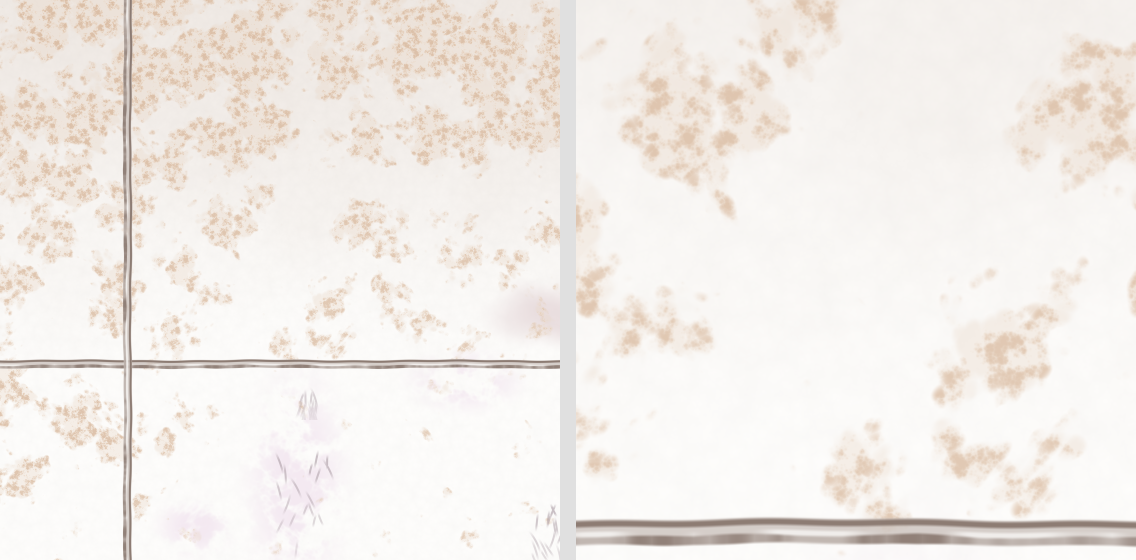
Left, the full canvas; right, a detail of the centre.
Give the GLSL for this texture, as a three.js fragment shader.

```glsl
// Pale stone tiles divided by one upright and one level joint, stained tan from the top.
// Layered cellular noise gives blotches and grain; joints are paired, broken lines;
// soft lilac smudges and looped short strokes wear the lower tiles.
varying vec2 vUv;

const vec2 CROSSING = vec2(0.228, 0.350);
const vec3 CHALK = vec3(0.988, 0.985, 0.979);
const vec3 STONE = vec3(0.935, 0.912, 0.893);
const vec3 SAND = vec3(0.915, 0.845, 0.780);
const vec3 RUST = vec3(0.820, 0.680, 0.565);
const vec3 LILAC = vec3(0.945, 0.890, 0.935);
const vec3 MAUVE = vec3(0.880, 0.815, 0.825);
const vec3 SCRATCH = vec3(0.690, 0.635, 0.665);
const vec3 GROUT = vec3(0.520, 0.450, 0.415);
const vec3 GROUT_CORE = vec3(0.810, 0.775, 0.755);

vec2 hash2(vec2 p) {
  p = vec2(dot(p, vec2(127.1, 311.7)), dot(p, vec2(269.5, 183.3)));
  return fract(sin(p) * 43758.5);
}

// Distance to the nearest scattered point
float cells(vec2 p) {
  vec2 home = floor(p);
  float nearest = 4.0;
  for (int y = -1; y <= 1; y++) {
    for (int x = -1; x <= 1; x++) {
      vec2 cell = home + vec2(float(x), float(y));
      vec2 d = cell + hash2(cell) - p;
      nearest = min(nearest, dot(d, d));
    }
  }
  return sqrt(nearest);
}

// Layered blobs, centred near 0.57
float cloud(vec2 p) {
  float sum = 0.0, weight = 0.5, total = 0.0;
  for (int i = 0; i < 4; i++) {
    sum += weight * (1.0 - cells(p));
    total += weight;
    weight *= 0.62;
    p = mat2(0.8, 0.6, -0.6, 0.8) * p * 2.1 + 7.3;
  }
  return sum / total;
}

vec2 warp(vec2 p, float amount) {
  return p + amount * (sin(p.yx * 23.0 + vec2(0.4, 2.1)) + 0.5 * sin(p.yx * 57.0 + p * 31.0));
}

float stroke(float offset, float halfWidth) {
  return 1.0 - smoothstep(halfWidth - 0.0012, halfWidth + 0.0012, abs(offset));
}

float smudge(vec2 p, vec2 centre, vec2 radius) {
  return 1.0 - smoothstep(0.2, 1.0, length((p - centre) / radius));
}

// Share of the surface that is stained
float stainCover(vec2 p) {
  float upper = mix(0.28, 0.85, smoothstep(0.34, 1.0, p.y)) + 0.12 * (1.0 - smoothstep(0.1, 0.6, p.x));
  float fade = 1.0 - smoothstep(0.20, 0.40, p.x);
  float lower = 0.66 * fade * smoothstep(0.02, 0.20, p.y);
  return mix(lower, upper, smoothstep(-0.004, 0.004, p.y - CROSSING.y));
}

// Two dark edges around a pale core, worn along their length
vec3 joint(vec3 base, float offset, float along, float seed) {
  float wear = cells(vec2(along * 22.0, seed));
  float fine = cells(vec2(along * 70.0, seed + 4.0));
  offset += 0.0008 * sin(along * 19.0 + seed) + 0.0005 * sin(along * 67.0);
  vec3 color = mix(base, GROUT_CORE, 0.85 * stroke(offset, 0.0075));
  color = mix(color, CHALK, 0.7 * stroke(offset + 0.0015, 0.0018) * smoothstep(0.3, 0.7, wear));
  color = mix(color, GROUT, 0.9 * stroke(offset - 0.0050, 0.0018));
  float lowerEdge = stroke(offset + 0.0048, 0.0017 + 0.0015 * (1.0 - wear));
  return mix(color, GROUT, lowerEdge * mix(0.85, 0.25, smoothstep(0.2, 0.8, wear * 0.6 + fine * 0.5)));
}

// Short slanted strokes scattered in a box
float scratches(vec2 p, vec2 centre, vec2 spread, float seed) {
  float marks = 0.0;
  for (int i = 0; i < 18; i++) {
    vec2 h = hash2(vec2(float(i), seed));
    vec2 k = hash2(vec2(seed, float(i) + 9.0));
    vec2 d = p - centre - spread * (h - 0.5);
    float angle = mix(-0.6, 0.5, k.x);
    d = mat2(cos(angle), sin(angle), -sin(angle), cos(angle)) * d;
    d.x += 12.0 * d.y * d.y * (k.y - 0.5);
    float taper = 1.0 - smoothstep(0.004, 0.012 + 0.014 * k.y, abs(d.y));
    marks = max(marks, taper * stroke(d.x, 0.0018) * mix(0.35, 0.9, h.y));
  }
  return marks;
}

void main() {
  vec2 p = vUv;
  vec2 bent = warp(p, 0.008);
  float grain = cloud(p * 46.0);

  // Stone, paler toward the bottom
  vec3 color = mix(CHALK, STONE, smoothstep(0.28, 1.0, p.y + 0.25 * (cloud(bent * 3.0) - 0.57)));
  color += 0.025 * (grain - 0.57);

  // Lilac and mauve smudges
  float ragged = smoothstep(0.46, 0.68, cloud(bent * 12.0 + 3.0));
  float lilac = max(smudge(p, vec2(0.53, 0.14), vec2(0.12, 0.26)), smudge(p, vec2(0.83, 0.32), vec2(0.13, 0.07)));
  lilac = max(lilac, smudge(p, vec2(0.35, 0.06), vec2(0.09, 0.07)));
  color = mix(color, LILAC, 0.75 * lilac * ragged);
  color = mix(color, MAUVE, 0.65 * smudge(bent, vec2(0.98, 0.435), vec2(0.14, 0.07)));

  // Tan blotches broken by grain, then rust flecks
  float cover = stainCover(p);
  float edge = mix(0.74, 0.43, cover);
  float blotch = smoothstep(edge, edge + 0.11, cloud(bent * 9.0));
  float speck = smoothstep(0.48, 0.70, grain);
  color = mix(color, SAND, blotch * (0.35 + 0.65 * speck));
  color = mix(color, RUST, 0.60 * blotch * smoothstep(0.58, 0.78, grain) * (0.4 + 0.6 * cover));

  // Scratches, then joints
  float marks = max(scratches(p, vec2(0.54, 0.10), vec2(0.10, 0.17), 3.0), scratches(p, vec2(0.98, 0.04), vec2(0.06, 0.10), 8.0));
  marks = max(marks, 0.7 * scratches(p, vec2(0.55, 0.27), vec2(0.03, 0.04), 5.0) * step(0.25, p.y));
  color = mix(color, SCRATCH, 0.75 * marks);
  color = joint(color, p.y - CROSSING.y, p.x, 2.0);
  color = joint(color, p.x - CROSSING.x, p.y, 6.0);
  gl_FragColor = vec4(clamp(color, 0.0, 1.0), 1.0);
}
```
